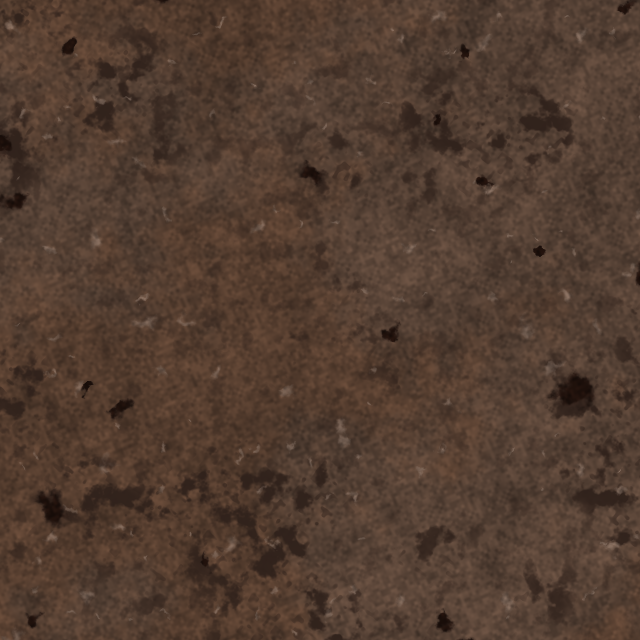
Give the GLSL for this texture, as a Shadertoy shader.

```glsl
// Dry brown soil with fine grain, faint diagonal streaks, ragged dark pits and pale grit.
#define SOIL vec3(0.340, 0.260, 0.211)
#define RUST_TINT vec3(0.98, 0.92, 0.86)
#define PIT_RIM vec3(0.185, 0.130, 0.105)
#define PIT_CORE vec3(0.115, 0.062, 0.042)
#define GRIT vec3(0.52, 0.44, 0.39)
#define GRAIN_SCALE 190.0
#define GRAIN_CONTRAST 0.30
#define CLOD_CONTRAST 0.40
#define PATCH_CONTRAST 0.27
#define STREAK_CONTRAST 0.14
#define STREAK_ANGLE 0.72

// Integer hash: two values in 0..1 per lattice point
vec2 hash2(vec2 cell) {
    uvec2 v = uvec2(ivec2(cell) + 4096);
    v = v * 1664525u + 1013904223u;
    v.x += v.y * 1664525u;
    v.y += v.x * 1664525u;
    v ^= v >> 16u;
    v.x += v.y * 1664525u;
    v.y += v.x * 1664525u;
    v ^= v >> 16u;
    return vec2(v & 65535u) / 65535.0;
}

// Turns the axes by an angle
mat2 rotation(float angle) {
    float c = cos(angle), s = sin(angle);
    return mat2(c, -s, s, c);
}

float noise(vec2 p) {
    vec2 cell = floor(p), f = fract(p);
    f = f * f * (3.0 - 2.0 * f);
    float low = mix(hash2(cell).x, hash2(cell + vec2(1, 0)).x, f.x);
    float high = mix(hash2(cell + vec2(0, 1)).x, hash2(cell + vec2(1, 1)).x, f.x);
    return mix(low, high, f.y);
}

float fbm(vec2 p) {
    float sum = 0.0, weight = 0.53;
    for (int i = 0; i < 4; i++) {
        sum += weight * noise(p);
        p = rotation(0.6) * p * 2.03 + 17.3;
        weight *= 0.5;
    }
    return sum;
}

// Depth (0..1) of angular blobs scattered over a jittered grid
float scatter(vec2 p, float cells, float density, vec2 radii, float seed) {
    p *= cells;
    vec2 home = floor(p);
    float depth = 0.0;
    for (int y = -1; y <= 1; y++)
    for (int x = -1; x <= 1; x++) {
        vec2 cell = home + vec2(x, y);
        vec2 place = hash2(cell + seed);
        vec2 kind = hash2(cell + seed + 301.0);
        vec2 shape = hash2(cell + seed + 613.0);
        float radius = mix(radii.x, radii.y, kind.y * kind.y * kind.y);
        vec2 q = rotation(shape.x * 6.283) * (p - cell - place);
        q.y *= 1.0 + 0.9 * shape.y;
        float dist = mix(length(q), max(abs(q.x), abs(q.y)), 0.6);
        float blob = 1.0 - smoothstep(0.1, 1.25, dist / radius);
        depth = max(depth, blob * step(kind.x, density));
    }
    return depth;
}

void mainImage(out vec4 fragColor, in vec2 fragCoord) {
    vec2 uv = fragCoord / iResolution.y;

    // Ragged domain for the outlines of pits and grit
    vec2 ragged = uv + 0.036 * (vec2(fbm(uv * 48.0), fbm(uv * 48.0 + 71.0)) - 0.5);

    // Soil tone from broad patches, clods, streaks and two sizes of grain
    float broad = fbm(uv * 3.5 + 5.0) - 0.5;
    float clods = fbm(uv * 30.0 + 31.0) - 0.5;
    vec2 along = rotation(STREAK_ANGLE) * uv;
    float streak = noise(along * vec2(4.0, 19.0) + 43.0) - 0.5;
    float grain = noise(rotation(0.4) * uv * GRAIN_SCALE) - 0.5;
    float coarse = noise(rotation(1.1) * uv * GRAIN_SCALE * 0.5 + 9.0) - 0.5;
    float tone = PATCH_CONTRAST * broad + CLOD_CONTRAST * clods
               + STREAK_CONTRAST * streak + GRAIN_CONTRAST * (grain + 0.5 * coarse);
    float rust = smoothstep(0.46, 0.70, fbm(uv * 3.0 + 87.0) + 0.25 * clods);
    vec3 color = SOIL * (1.0 + tone) * mix(vec3(1.0), RUST_TINT, rust);

    // Crumbly hollows and fine dark specks gather in clusters
    float cluster = smoothstep(0.42, 0.66, fbm(uv * 5.0 + 139.0));
    float hollows = smoothstep(0.60, 0.78, fbm(uv * 36.0 + 203.0) + 0.10 * cluster);
    float specks = smoothstep(0.66, 0.92, noise(rotation(0.9) * uv * 120.0) + 0.3 * clods);
    color = mix(color, PIT_RIM, hollows * (0.35 + 0.6 * cluster));
    color = mix(color, PIT_RIM, 0.5 * specks * cluster);

    // Pale grit
    float grit = scatter(ragged, 21.0, 0.28, vec2(0.10, 0.30), 57.0);
    color = mix(color, GRIT * (1.0 + 0.5 * grain), 0.6 * grit);

    // Deep pits with a dark core and a crumbling rim
    float pits = scatter(ragged, 8.0, 0.42, vec2(0.10, 0.42), 23.0);
    float crumble = pits * (1.0 + 2.0 * clods + 0.5 * coarse);
    vec3 pitColor = mix(PIT_RIM, PIT_CORE, smoothstep(0.25, 0.8, crumble));
    color = mix(color, pitColor * (1.0 + 0.6 * grain), smoothstep(0.08, 0.6, crumble));

    fragColor = vec4(clamp(color, 0.0, 1.0), 1.0);
}
```
